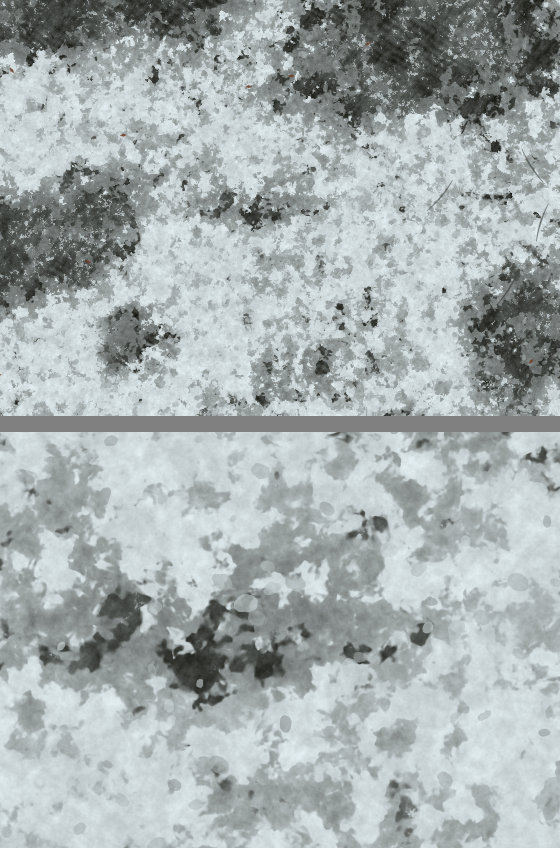
Top, the full canvas; bottom, a detail of the centre.
A Shadertoy shader for this texture:

```glsl
// Trampled, half-melted snow over dark wet asphalt, with ice chips, twigs and leaf scraps.
#define ASPHALT vec3(0.19, 0.20, 0.18)
#define SNOW vec3(0.81, 0.85, 0.86)
#define LEAF vec3(0.42, 0.22, 0.13)
#define SNOW_COVER 0.74
#define SNOW_LEVEL 0.64
#define SLUSH_LEVEL 0.36
#define CLUMP_SCALE 27.0
#define EDGE_SOFTNESS 0.075
#define CHIP_SCALE 34.0
#define TWIG_SCALE 6.0
#define LEAF_SCALE 5.0

float hash(vec2 p) {
    vec3 q = fract(vec3(p.xyx) * 0.1031);
    q += dot(q, q.yzx + 33.33);
    return fract((q.x + q.y) * q.z);
}

vec2 hash2(vec2 p) { return vec2(hash(p), hash(p + 71.7)); }

mat2 rotate(float a) { return mat2(cos(a), sin(a), -sin(a), cos(a)); }

float noise(vec2 p) {
    vec2 i = floor(p), f = fract(p);
    f = f * f * (3.0 - 2.0 * f);
    return mix(mix(hash(i), hash(i + vec2(1, 0)), f.x),
               mix(hash(i + vec2(0, 1)), hash(i + vec2(1, 1)), f.x), f.y);
}

// Fractal noise centred on zero
float fbm(vec2 p, float gain) {
    float sum = 0.0, amp = 1.0, total = 0.0;
    for (int i = 0; i < 4; i++) {
        sum += amp * (noise(p) - 0.5);
        total += amp;
        amp *= gain;
        p = rotate(0.65) * p * 2.03 + 17.3;
    }
    return sum / total;
}

// Flat-topped elliptical worn area
float worn(vec2 p, vec2 centre, vec2 radius, float angle) {
    vec2 d = (p - centre) * rotate(angle) / radius;
    float r2 = dot(d, d);
    return exp(-r2 * r2);
}

// Broad snow cover: low where the ground was swept or trodden bare
float snowCover(vec2 p) {
    vec2 q = p + 0.17 * vec2(fbm(p * 5.0, 0.6), fbm(p * 5.0 + 40.0, 0.6));
    float bare = 0.58 * worn(q, vec2(0.17, 1.01), vec2(0.58, 0.16), 0.14);
    bare = max(bare, 0.58 * worn(q, vec2(1.02, 0.90), vec2(0.37, 0.20), -0.05));
    bare = max(bare, 0.56 * worn(q, vec2(0.13, 0.44), vec2(0.29, 0.14), 0.5));
    bare = max(bare, 0.42 * worn(q, vec2(0.32, 0.18), vec2(0.10, 0.09), -0.5));
    bare = max(bare, 0.42 * worn(q, vec2(1.27, 0.20), vec2(0.14, 0.20), -0.4));
    bare = max(bare, 0.30 * worn(q, vec2(0.60, 0.54), vec2(0.19, 0.08), 0.1));
    bare = max(bare, 0.22 * worn(q, vec2(0.75, 0.08), vec2(0.16, 0.08), 0.2));
    return SNOW_COVER - bare + 0.42 * fbm(p * 6.0 + 9.0, 0.6);
}

// Rounded ice chips: x is coverage, y is brightness
vec2 iceChips(vec2 p, float px) {
    vec2 cell = floor(p * CHIP_SCALE), chip = vec2(0.0);
    for (int k = 0; k < 9; k++) {
        vec2 id = cell + vec2(k % 3 - 1, k / 3 - 1);
        vec2 rnd = hash2(id);
        vec2 d = rotate(rnd.y * 6.28) * (p * CHIP_SCALE - id - rnd);
        float size = mix(0.14, 0.42, hash(id + 5.1) * hash(id + 8.3));
        float dist = length(d * vec2(1.0, 1.4)) + 0.25 * fbm(p * 90.0, 0.5) - size;
        float mask = 1.0 - smoothstep(-px, px, dist / CHIP_SCALE);
        mask *= step(0.60, hash(id + 3.7));
        if (mask > chip.x) chip = vec2(mask, 0.62 + 0.36 * rnd.x);
    }
    return chip;
}

// Scattered thin strokes; width and length are in cells, amount is their share
float strokes(vec2 p, float scale, float len, float width, float amount, float px) {
    vec2 cell = floor(p * scale);
    float mask = 0.0;
    for (int k = 0; k < 9; k++) {
        vec2 id = cell + vec2(k % 3 - 1, k / 3 - 1);
        vec2 rnd = hash2(id + scale * 13.0);
        vec2 d = rotate(rnd.x * 6.28) * (p * scale - id - rnd);
        d.y += 0.3 * d.x * d.x;
        float along = clamp(d.x, -len, len);
        float taper = width * (1.0 - 0.7 * abs(along) / len);
        float dist = (length(d - vec2(along, 0.0)) - taper) / scale;
        mask = max(mask, (1.0 - smoothstep(-px, px, dist)) * step(hash(id + scale), amount));
    }
    return mask;
}

void mainImage(out vec4 fragColor, in vec2 fragCoord) {
    vec2 p = fragCoord / iResolution.y;
    float px = 0.8 / iResolution.y;
    float cover = snowCover(p);

    // Ragged clumps, folded by a small warp
    vec2 q = p + 0.012 * vec2(fbm(p * 40.0, 0.6), fbm(p * 40.0 + 31.0, 0.6));
    float clump = fbm(q * CLUMP_SCALE, 0.72);
    float flake = fbm(q * CLUMP_SCALE * 1.5 + 60.0, 0.7);
    float powder = fbm(p * 95.0 + 22.0, 0.75);

    // Wet asphalt with hazy frost, brushed streaks and tread ridges
    float haze = smoothstep(-0.15, 0.25, fbm(p * 8.0 + 3.0, 0.6));
    float streak = fbm(rotate(-0.9) * p * vec2(14.0, 85.0), 0.6);
    float tread = sin(dot(p, vec2(210.0, 330.0)) + 12.0 * fbm(p * 9.0, 0.5));
    tread *= smoothstep(0.58, 0.72, noise(p * 9.0 + 14.0));
    float tone = 0.02 + 0.28 * haze + 0.40 * powder + 0.32 * streak + 0.06 * tread;
    tone += 0.45 * smoothstep(0.06, 0.24, powder + 0.5 * clump + 0.2 * (haze - 0.5));

    // Translucent slush, then bright crust
    float slush = smoothstep(-EDGE_SOFTNESS, EDGE_SOFTNESS, cover - SLUSH_LEVEL + 1.5 * clump);
    float slushTone = mix(0.40, 0.80, smoothstep(0.25, 0.80, cover + 0.5 * flake));
    tone = mix(tone, slushTone + 0.35 * powder, slush);
    float crust = smoothstep(-EDGE_SOFTNESS, EDGE_SOFTNESS, cover - SNOW_LEVEL + 1.2 * flake + 0.6 * clump);
    tone = mix(tone, 0.99 + 0.28 * powder + 0.25 * clump, crust);

    // Loose chips and dark twigs
    vec2 chip = iceChips(p, px);
    tone = mix(tone, chip.y + 0.2 * powder, chip.x * 0.65 * smoothstep(0.1, 0.5, cover));
    float twig = strokes(p, TWIG_SCALE, 0.28, 0.012, 0.22, px);
    tone = mix(tone, 0.06, 0.7 * twig * smoothstep(0.5, 1.2, p.x));

    vec3 color = mix(ASPHALT, SNOW, clamp(tone, -0.18, 1.13));
    float leaf = strokes(p, LEAF_SCALE, 0.03, 0.018, 0.22, px);
    color = mix(color, LEAF, 0.85 * leaf);
    fragColor = vec4(color, 1.0);
}
```
